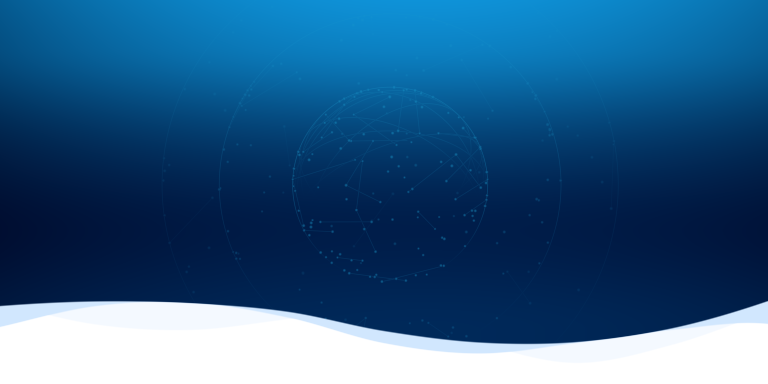
A Shadertoy shader for this background:

```glsl
// Deep blue gradient with a faint dotted network globe above layered pale waves.

// Lengths are in canvas heights; x runs from 0 to 2 on a 2:1 canvas.
const vec3 SKY_TOP = vec3(0.06, 0.60, 0.88);
const vec3 SKY_MID = vec3(0.025, 0.35, 0.57);
const vec3 SKY_DARK = vec3(0.0, 0.115, 0.29);
const vec3 SKY_LOW = vec3(0.0, 0.16, 0.35);
const vec3 SIDE_TOP = vec3(0.03, 0.18, 0.23);
const vec3 SIDE_LOW = vec3(0.0, 0.05, 0.08);
const vec3 NET_COLOR = vec3(0.10, 0.60, 0.80);
const vec3 WAVE_BACK = vec3(0.82, 0.905, 0.995);
const vec3 WAVE_MIDDLE = vec3(0.955, 0.975, 1.0);
const vec3 WAVE_FRONT = vec3(1.0);
const float GLOW_X = 1.1;
const vec2 GLOBE_CENTER = vec2(1.016, 0.519);
const float GLOBE_RADIUS = 0.254;
const float DOT_RADIUS = 0.0028;
const float LINE_WIDTH = 0.0022;
const float MAX_LINK = 0.17;
const int ARC_COUNT = 7;
const int WAVE_SPANS = 8;

// Wave heights at even steps, with one extra knot beyond each side.
const float BACK_EDGE[11] = float[11](
    0.177, 0.203, 0.215, 0.210, 0.188, 0.138, 0.108, 0.109, 0.145, 0.216, 0.315);
const float MIDDLE_EDGE[11] = float[11](
    0.089, 0.148, 0.203, 0.212, 0.173, 0.106, 0.079, 0.107, 0.141, 0.156, 0.089);
const float FRONT_EDGE[11] = float[11](
    0.271, 0.211, 0.155, 0.141, 0.169, 0.198, 0.107, 0.055, 0.102, 0.188, 0.271);

vec2 hash2(float n) {
    vec3 h = fract(n * vec3(0.1031, 0.1030, 0.0973));
    h += dot(h, h.yzx + 33.33);
    return fract((h.xx + h.yz) * h.zy);
}

vec3 sky(vec2 p) {
    float depth = 1.0 - p.y;
    vec3 color = mix(SKY_TOP, SKY_MID, smoothstep(-0.12, 0.42, depth) * 0.85);
    color = mix(color, SKY_DARK, smoothstep(0.12, 0.60, depth));
    color = mix(color, SKY_LOW, smoothstep(0.60, 0.86, depth));
    float side = (p.x - GLOW_X) * (p.x - GLOW_X);
    return max(color - mix(SIDE_TOP, SIDE_LOW, smoothstep(0.0, 0.6, depth)) * side, 0.0);
}

// Soft stroke that keeps its weight on small canvases.
float stroke(float dist, float width, float pixel) {
    return 1.0 - smoothstep(0.0, max(width, pixel), abs(dist));
}

float segmentDistance(vec2 p, vec2 a, vec2 b) {
    vec2 ab = b - a;
    float t = clamp(dot(p - a, ab) / max(dot(ab, ab), 1e-6), 0.0, 1.0);
    return length(p - a - ab * t);
}

// Point scattered on a sphere, seen from the front.
vec2 shellPoint(float id, float radius, float rimBias) {
    vec2 h = hash2(id);
    float angle = 6.28319 * h.x;
    float depth = pow(h.y, rimBias);
    return radius * sqrt(1.0 - depth * depth) * vec2(cos(angle), sin(angle));
}

// Rim, dots and short links of one spherical shell.
float shell(vec2 q, float radius, int count, float rimBias, float seed, float pixel) {
    float rim = stroke(length(q) - radius, LINE_WIDTH, pixel);
    float net = 0.24 * rim * smoothstep(-1.0, 0.1, q.y / radius);
    vec2 previous = shellPoint(seed, radius, rimBias);
    for (int i = 1; i <= count; i++) {
        vec2 node = shellPoint(seed + float(i), radius, rimBias);
        float size = DOT_RADIUS * (0.7 + 0.5 * hash2(seed + float(i) + 500.0).x);
        float spot = 1.0 - smoothstep(size - pixel, size + pixel, length(q - node));
        net = max(net, 0.45 * spot);
        if (distance(node, previous) < MAX_LINK)
            net = max(net, 0.11 * stroke(segmentDistance(q, previous, node), LINE_WIDTH, pixel));
        previous = node;
    }
    return net;
}

// Tilted great circles, strongest in the upper half of the globe.
float globeArcs(vec2 q, float pixel) {
    float arcs = 0.0;
    for (int i = 0; i < ARC_COUNT; i++) {
        vec2 h = hash2(float(i) + 71.0);
        float tilt = (h.x - 0.5) * 2.2;
        vec2 r = mat2(cos(tilt), sin(tilt), -sin(tilt), cos(tilt)) * q;
        vec2 axes = GLOBE_RADIUS * vec2(1.0, 0.35 + 0.6 * h.y);
        float k = length(r / axes);
        float dist = k * (k - 1.0) / max(length(r / (axes * axes)), 1e-4);
        arcs = max(arcs, stroke(dist, LINE_WIDTH, pixel));
    }
    return 0.13 * arcs * smoothstep(-0.05, 0.18, q.y);
}

// Catmull-Rom curve through the wave knots; returns coverage below it.
float below(vec2 uv, float knots[11], float pixel) {
    float s = clamp(uv.x, 0.0, 0.9999) * float(WAVE_SPANS);
    int i = int(s);
    float t = fract(s);
    float a = knots[i], b = knots[i + 1], c = knots[i + 2], d = knots[i + 3];
    float edge = b + 0.5 * t * (c - a + t * (2.0 * a - 5.0 * b + 4.0 * c - d
        + t * (3.0 * (b - c) + d - a)));
    return smoothstep(-pixel, pixel, edge - uv.y);
}

void mainImage(out vec4 fragColor, in vec2 fragCoord) {
    vec2 uv = fragCoord / iResolution.xy;
    vec2 p = vec2(uv.x * 2.0, uv.y);
    float pixel = 1.0 / iResolution.y;
    vec2 q = p - GLOBE_CENTER;

    // Globe with two fainter shells around it
    float net = max(shell(q, GLOBE_RADIUS, 130, 1.4, 11.0, pixel), globeArcs(q, pixel));
    net = max(net, 0.55 * shell(q, 0.445, 110, 1.6, 211.0, pixel));
    net = max(net, 0.28 * shell(q, 0.594, 70, 1.8, 411.0, pixel));
    vec3 color = mix(sky(p), NET_COLOR, net);

    // Overlapping waves, back to front
    float back = below(uv, BACK_EDGE, pixel);
    float middle = back * below(uv, MIDDLE_EDGE, pixel);
    float front = middle * below(uv, FRONT_EDGE, pixel);
    color = mix(color, WAVE_BACK, back);
    color = mix(color, WAVE_MIDDLE, middle);
    color = mix(color, WAVE_FRONT, front);
    fragColor = vec4(color, 1.0);
}
```
